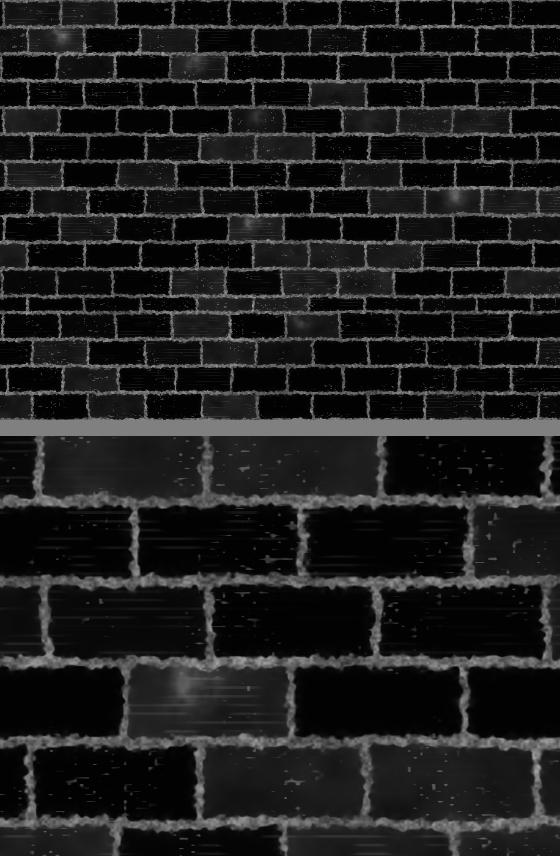
Top, the full canvas; bottom, a detail of the centre.
A Shadertoy shader for this texture:

```glsl
// A dark, nearly black brick wall in running bond with rough pale grey mortar.
// Each course finds its bricks from jittered joints; a rounded box distance
// separates face from mortar, and value noise adds grain, smudges and wear.

#define COURSES 15.6         // wall height, in full courses
#define BRICKS 9.97          // bricks across the wall
#define BRICK_LENGTH 2.1     // in course heights
#define THIN_ROW 4.0         // index of the one shallow course
#define THIN_HEIGHT 0.6
#define JOINT vec2(0.046, 0.060)  // half widths of the mortar
#define JOINT_JITTER 0.045   // in brick lengths
#define MORTAR_DARK 0.20
#define MORTAR_LIGHT 0.64
#define FACE_DARK 0.008
#define FACE_LIGHT 0.125

float hash(vec2 p) {
    return fract(sin(dot(p, vec2(127.1, 311.7))) * 43758.55);
}

float noise(vec2 p) {
    vec2 i = floor(p), f = fract(p);
    f = f * f * (3.0 - 2.0 * f);
    return mix(mix(hash(i), hash(i + vec2(1, 0)), f.x),
               mix(hash(i + vec2(0, 1)), hash(i + vec2(1, 1)), f.x), f.y);
}

float fbm(vec2 p) {
    float sum = 0.0, gain = 0.5;
    for (int i = 0; i < 4; i++) {
        sum += gain * noise(p);
        p = p * 2.1 + 17.3;
        gain *= 0.5;
    }
    return sum;
}

float roundBox(vec2 p, vec2 halfSize, float radius) {
    vec2 d = abs(p) - halfSize + radius;
    return length(max(d, 0.0)) + min(max(d.x, d.y), 0.0) - radius;
}

// Position of a vertical joint along its course, in brick lengths
float jointAt(float column, float row) {
    return column + JOINT_JITTER * (hash(vec2(column, row) + 3.7) - 0.5);
}

// Sideways shift of a course: half bond with a slow drift
float courseShift(float row) {
    float halfBond = 0.47 * (1.0 - mod(row, 2.0));
    return 0.02 + halfBond + 0.05 * (1.0 + cos(0.7854 * (row - 1.0)));
}

float mortarShade(vec2 q) {
    float grain = 0.55 * noise(q * 13.0) + 0.45 * noise(q * 29.0);
    float wear = mix(0.78, 1.1, noise(q * 0.8 + 5.0));
    return mix(MORTAR_DARK, MORTAR_LIGHT, grain) * wear;
}

float faceShade(vec2 q, vec2 local, vec2 id, float edge, float height01) {
    // Paler bricks gather around the middle courses
    float band = exp(-pow((height01 - 0.46) / 0.22, 2.0));
    float pale = smoothstep(0.62, 1.0, hash(id + 0.5) + 0.17 * band);
    float shade = FACE_DARK + FACE_LIGHT * pale * (0.3 + fbm(q * 1.6 + id));

    // Soft smudge on a few faces
    vec2 spot = local - vec2(hash(id + 8.1) - 0.5, 0.2);
    float smudged = step(0.9, hash(id + 21.0)) * pale;
    shade += 0.22 * smudged * exp(-9.0 * dot(spot, spot)) * fbm(q * 4.0) * 2.0;

    // Raked horizontal lines, then scattered flecks
    float rake = smoothstep(0.2, 0.9, sin(q.y * 58.0))
               * smoothstep(0.45, 0.8, noise(q * vec2(2.5, 7.0)));
    shade += 0.075 * rake * smoothstep(0.5, 0.9, hash(id + 13.0));
    float fleck = smoothstep(0.78, 0.95, noise(q * vec2(13.0, 24.0)))
                * smoothstep(0.5, 0.75, noise(q * 1.7 + 30.0));
    shade += 0.24 * fleck;

    // Mortar dust along the arris
    return shade + 0.1 * exp(22.0 * min(edge, 0.0)) * noise(q * 15.0);
}

void mainImage(out vec4 fragColor, in vec2 fragCoord) {
    vec2 uv = fragCoord / iResolution.xy;
    vec2 q = uv * vec2(BRICKS * BRICK_LENGTH, COURSES);
    float pixel = COURSES / iResolution.y;

    // Uneven laying and ragged edges
    vec2 p = q + 0.06 * (vec2(noise(q * 1.8), noise(q * 1.8 + 40.0)) - 0.5);
    p += 0.06 * (vec2(noise(q * 8.0 + 9.0), noise(q * 8.0 + 70.0)) - 0.5);

    // Course, including the shallow one
    float cut = 1.0 - THIN_HEIGHT;
    float row = p.y < THIN_ROW ? floor(p.y) : floor(p.y + cut);
    float base = row - (row > THIN_ROW ? cut : 0.0);
    float tall = row == THIN_ROW ? THIN_HEIGHT : 1.0;

    // Brick between its two joints
    float x = p.x / BRICK_LENGTH - courseShift(row);
    float column = floor(x);
    if (x < jointAt(column, row)) column -= 1.0;
    else if (x > jointAt(column + 1.0, row)) column += 1.0;
    float left = jointAt(column, row), right = jointAt(column + 1.0, row);
    vec2 size = vec2((right - left) * BRICK_LENGTH, tall);
    vec2 local = vec2((x - left) * BRICK_LENGTH, p.y - base) - 0.5 * size;
    vec2 id = vec2(column, row);

    // Distance to the face, a few bricks having worn corners
    float radius = 0.06 + 0.16 * step(0.95, hash(id + 5.3));
    float edge = roundBox(local, 0.5 * size - JOINT, radius);
    edge += 0.06 * (noise(q * 17.0) - 0.5);

    float soft = max(0.025, 0.7 * pixel);
    float face = faceShade(q, local, id, edge, uv.y);
    float shade = mix(face, mortarShade(q), smoothstep(-soft, soft, edge));
    fragColor = vec4(vec3(shade), 1.0);
}
```
